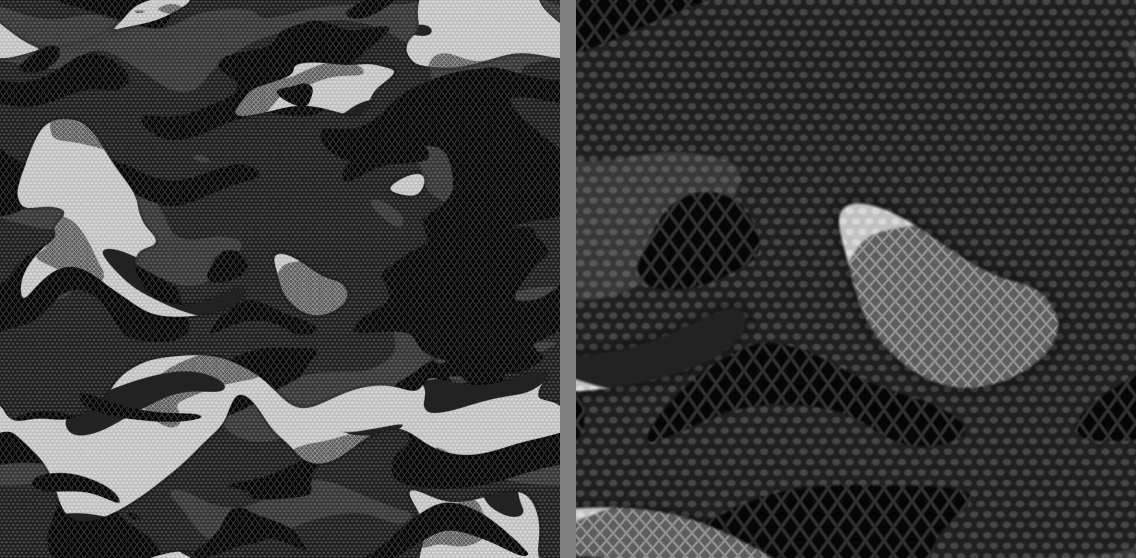
Left, the full canvas; right, a detail of the centre.
A WebGL 1 fragment shader for this pattern:

```glsl
precision highp float;

uniform vec2 u_resolution;

// Greys
const float BASE = 0.125;
const float BASE_DOT = 0.28;
const float GREY = 0.225;
const float GREY_DOT = 0.35;
const float BLACK = 0.025;
const float BLACK_LINE = 0.19;
const float WHITE = 0.755;
const float WHITE_DOT = 0.85;
const float INLAY = 0.135;
const float VEIL = 0.37;
const float VEIL_LINE = 0.58;

// Noise cells per tile for each kind of patch
const vec2 GREY_CELLS = vec2(3.0, 8.0);
const vec2 BLACK_CELLS = vec2(3.0, 8.0);
const vec2 WHITE_CELLS = vec2(3.0, 6.0);
const vec2 DETAIL_CELLS = vec2(4.0, 9.0);

// Noise level above which a patch appears; higher means less area
const float GREY_LEVEL = 0.12;
const float BLACK_LEVEL = 0.09;
const float WHITE_LEVEL = 0.16;
const float INLAY_LEVEL = 0.29;
const float VEIL_LEVEL = 0.25;
const float OVERLAP_LEVEL = 0.32;

// Weave counts per tile (dot rows must be even)
const vec2 DOT_COUNT = vec2(128.0, 160.0);
const vec2 MESH_COUNT = vec2(90.0, 64.0);
const vec2 VEIL_COUNT = vec2(128.0, 112.0);

const vec2 BEND_CELLS = vec2(4.0, 4.0);
const vec2 GREY_BEND = vec2(0.16, 0.10);
const vec2 BLACK_BEND = vec2(0.18, 0.12);
const vec2 WHITE_BEND = vec2(0.20, 0.20);
const float LOBE_STRENGTH = 0.26;
const float EDGE_WIDTH = 0.0014;
const float SHADOW_WIDTH = 0.008;
const float SHADOW_DEPTH = 0.25;

float hash(vec2 cell, float seed) {
  return fract(sin(dot(cell, vec2(127.1, 311.7)) + seed * 74.7) * 43758.5453);
}

// Slope contribution of one lattice corner, wrapped to the tile
float corner(vec2 cell, vec2 offset, vec2 cells, float seed) {
  float angle = 6.28318 * hash(mod(cell, cells), seed);
  return dot(vec2(cos(angle), sin(angle)), offset);
}

// Gradient noise that repeats once per unit of uv
float tileNoise(vec2 uv, vec2 cells, float seed) {
  vec2 p = uv * cells;
  vec2 i = floor(p);
  vec2 f = p - i;
  vec2 w = f * f * f * (f * (f * 6.0 - 15.0) + 10.0);
  vec2 r = vec2(1.0, 0.0);
  float low = mix(corner(i, f, cells, seed),
                  corner(i + r.xy, f - r.xy, cells, seed), w.x);
  float high = mix(corner(i + r.yx, f - r.yx, cells, seed),
                   corner(i + r.xx, f - r.xx, cells, seed), w.x);
  return mix(low, high, w.y);
}

// Bent noise with smaller lobes on top
float patchField(vec2 uv, vec2 cells, vec2 bend, float seed) {
  vec2 shift = vec2(tileNoise(uv, BEND_CELLS, seed + 11.0),
                    tileNoise(uv, BEND_CELLS, seed + 23.0));
  vec2 p = uv + bend * shift;
  return tileNoise(p, cells, seed)
       + LOBE_STRENGTH * tileNoise(p, cells * 2.0, seed + 37.0);
}

// Approximate distance to the patch outline, positive inside
float patchDistance(vec2 uv, vec2 cells, vec2 bend, float level, float seed) {
  vec2 e = vec2(0.002, 0.0);
  float f = patchField(uv, cells, bend, seed);
  vec2 slope = vec2(patchField(uv + e.xy, cells, bend, seed),
                    patchField(uv + e.yx, cells, bend, seed)) - f;
  return (f - level) / max(length(slope) / e.x, 0.8);
}

float fill(float d) {
  float soft = max(EDGE_WIDTH, 0.7 / u_resolution.y);
  return smoothstep(-soft, soft, d);
}

// Staggered rows of round dots
float dots(vec2 uv) {
  vec2 p = uv * DOT_COUNT;
  p.x += 0.5 * mod(floor(p.y), 2.0);
  return 1.0 - smoothstep(0.18, 0.44, length(fract(p) - 0.5));
}

// Crossed diagonal threads forming diamonds
float mesh(vec2 uv, vec2 count) {
  vec2 p = uv * count;
  vec2 d = abs(fract(vec2(p.x + p.y, p.x - p.y)) - 0.5);
  return 1.0 - smoothstep(0.03, 0.19, min(d.x, d.y));
}

void main() {
  vec2 uv = gl_FragCoord.xy / u_resolution;
  float weave = dots(uv);
  float blackTone = mix(BLACK, BLACK_LINE, mesh(uv, MESH_COUNT));
  float veilTone = mix(VEIL, VEIL_LINE, mesh(uv, VEIL_COUNT));

  float grey = patchDistance(uv, GREY_CELLS, GREY_BEND, GREY_LEVEL, 1.0);
  float black = patchDistance(uv, BLACK_CELLS, BLACK_BEND, BLACK_LEVEL, 2.0);
  float white = patchDistance(uv, WHITE_CELLS, WHITE_BEND, WHITE_LEVEL, 3.0);
  float inlay = patchDistance(uv, DETAIL_CELLS, BLACK_BEND, INLAY_LEVEL, 4.0);
  float veil = patchDistance(uv, DETAIL_CELLS, BLACK_BEND, VEIL_LEVEL, 5.0);
  float overlap = patchDistance(uv, DETAIL_CELLS, BLACK_BEND, OVERLAP_LEVEL, 6.0);

  // Ground, then patches from back to front
  float tone = mix(BASE, BASE_DOT, weave);
  tone = mix(tone, mix(GREY, GREY_DOT, weave), fill(grey));
  tone = mix(tone, blackTone, fill(black));
  tone *= 1.0 - SHADOW_DEPTH * smoothstep(-SHADOW_WIDTH, 0.0, white);

  // White patches carry their own veils and plain inlays
  float whiteTone = mix(mix(WHITE, WHITE_DOT, weave), veilTone, fill(veil));
  whiteTone = mix(whiteTone, INLAY, fill(inlay));
  tone = mix(tone, whiteTone, fill(white));
  tone = mix(tone, blackTone, fill(overlap));

  gl_FragColor = vec4(vec3(tone), 1.0);
}
```
